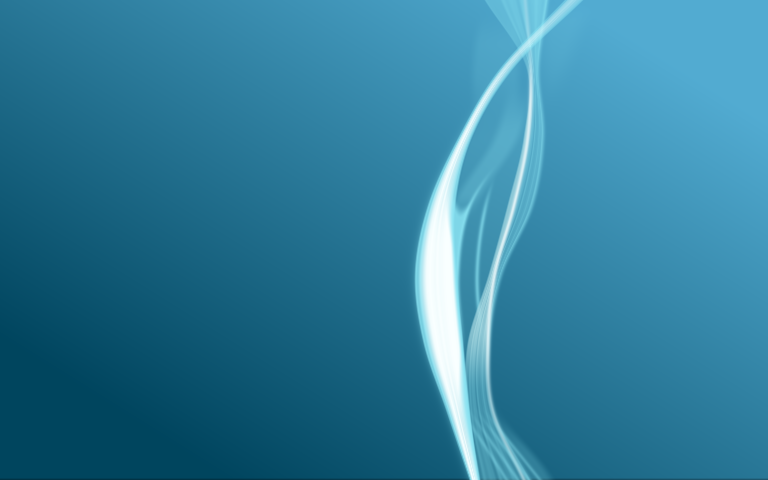
A WebGL 2 fragment shader for this background:

```glsl
#version 300 es
precision highp float;
// Luminous silk ribbons twisting upward over a diagonal teal gradient.
// Spline paths bound each ribbon; translucent fills, noise streaks and
// Gaussian edge lines are layered from the faint veils to the white core.

#define ASPECT 1.6
#define DEEP vec3(0.0, 0.27, 0.37)
#define SKY vec3(0.32, 0.67, 0.82)
#define CYAN vec3(0.54, 0.89, 0.95)
#define PEARL vec3(0.72, 0.87, 0.89)
#define WHITE vec3(0.98, 1.0, 1.0)
#define EDGE_SOFT 0.0025
#define LINE_WIDTH 0.0045
#define STREAKS 17.0

uniform vec2 u_resolution;
out vec4 fragColor;

float hash(float n) {
  n = fract(n * 0.1031);
  n *= n + 33.33;
  return fract(n * (n + n));
}

float noise(float x) {
  float i = floor(x), f = fract(x);
  return mix(hash(i + 40.0), hash(i + 41.0), f * f * (3.0 - 2.0 * f));
}

// Catmull-Rom spline: x position at depth s (0 top, 1 bottom).
float path(float s, vec4 a, vec4 b) {
  float k[8] = float[8](a.x, a.y, a.z, a.w, b.x, b.y, b.z, b.w);
  float q = clamp(s, 0.0, 1.0) * 7.0;
  int i = min(int(q), 6);
  float f = q - float(i), p1 = k[i], p2 = k[i + 1];
  float p0 = i > 0 ? k[max(i - 1, 0)] : 2.0 * p1 - p2;
  float p3 = i < 6 ? k[min(i + 2, 7)] : 2.0 * p2 - p1;
  return p1 + 0.5 * f * (p2 - p0 + f * (2.0 * p0 - 5.0 * p1 + 4.0 * p2 - p3
       + f * (3.0 * (p1 - p2) + p3 - p0)));
}

// Soft coverage between two edges, and a soft line around a centre.
float band(float x, float l, float r, float soft) {
  return smoothstep(l - soft, l + soft, x) * (1.0 - smoothstep(r - soft, r + soft, x));
}

float line(float x, float c, float w) {
  float d = (x - c) / w;
  return exp(-d * d);
}

float window(float s, float a, float b, float c, float d) {
  return smoothstep(a, b, s) * (1.0 - smoothstep(c, d, s));
}

void main() {
  vec2 uv = gl_FragCoord.xy / u_resolution;
  float x = uv.x * ASPECT, s = 1.0 - uv.y;
  float soft = max(EDGE_SOFT, 0.7 / u_resolution.y);

  // Diagonal backdrop with a thin dark lower rim.
  float diagonal = 0.5 * (uv.x + uv.y);
  vec3 col = mix(DEEP, SKY, clamp((diagonal - 0.15) / 0.72, 0.0, 1.0));
  col *= 1.0 - 0.3 * smoothstep(0.995, 1.0, s);

  // Ribbon boundaries.
  float outer = path(s, vec4(1.177, 1.042, 0.956, 0.892), vec4(0.865, 0.883, 0.931, 0.979));
  float inner = path(s, vec4(1.215, 1.069, 0.983, 0.948), vec4(0.951, 0.963, 0.977, 1.000));
  float left = path(s, vec4(1.010, 1.098, 1.092, 1.058), vec4(1.019, 0.975, 0.971, 0.990));
  float right = path(s, vec4(1.140, 1.121, 1.131, 1.108), vec4(1.044, 1.019, 1.029, 1.104));
  float spine = path(s, vec4(1.094, 1.106, 1.100, 1.071), vec4(1.031, 1.017, 1.027, 1.092));
  float fold = path(s, vec4(1.135, 1.104, 1.067, 0.979), vec4(0.954, 0.965, 0.979, 0.996));
  float thread = path(s, vec4(1.094, 1.088, 1.058, 1.012), vec4(0.994, 1.004, 1.015, 1.042));

  // Faint veils beside and between the ribbons.
  float veil = 0.13 * band(x, 0.985 + 0.9 * pow(s - 0.17, 2.0), 1.08, 0.012) * window(s, 0.02, 0.1, 0.15, 0.28);
  veil += 0.10 * band(x, 1.13, 1.23 - 0.35 * s, 0.025) * window(s, 0.0, 0.05, 0.1, 0.26);
  veil += 0.22 * band(x, right - 0.01, right + 0.045 * smoothstep(0.8, 1.0, s), 0.012) * smoothstep(0.82, 0.95, s);
  veil += 0.15 * band(x, inner, spine, 0.006) * window(s, 0.18, 0.3, 0.7, 0.85);
  veil += 0.20 * band(x, fold - 0.035, fold + 0.012, 0.012) * window(s, 0.16, 0.28, 0.4, 0.46);
  col = mix(col, CYAN, veil);

  // Inner fold joins the main ribbon in a rounded web.
  float gap = max(fold - inner, 0.003);
  float across = (x - 0.5 * (inner + fold)) / gap;
  float web = smoothstep(0.425, 0.455, s + 0.06 * across * across);
  col = mix(col, CYAN, 0.85 * web * band(x, inner - 0.01, fold, soft));
  col = mix(col, CYAN, 0.65 * line(x, fold, LINE_WIDTH) * window(s, 0.34, 0.44, 0.6, 0.75));
  col = mix(col, CYAN, 0.65 * line(x, thread, LINE_WIDTH) * window(s, 0.36, 0.46, 0.62, 0.72));

  // Twisted right ribbon: top fan, pearl face and cyan reverse.
  float t = (x - left) / max(right - left, 0.01);
  float grain = noise(t * STREAKS + s * 2.0);
  float fan = 1.0 - smoothstep(0.1, 0.22, s);
  float tail = smoothstep(0.68, 0.82, s);
  float body = band(x, left, right, soft);
  col = mix(col, CYAN, body * (0.3 + 0.22 * grain + 0.18 * fan * t));
  float face = band(x, left, spine, soft) * (1.0 - fan) * (1.0 - tail);
  col = mix(col, PEARL, face * (0.52 + 0.2 * grain));
  col = mix(col, CYAN, 0.4 * line(x, right, LINE_WIDTH) * (1.0 - 0.5 * tail));
  col = mix(col, WHITE, line(x, spine, LINE_WIDTH) * mix(0.75, 0.25, max(fan, tail * 0.7)));

  // Crossing strands near the foot.
  for (int i = 0; i < 4; i++) {
    float n = float(i);
    float strand = 0.965 + 0.016 * n + (0.65 + 0.05 * n) * (s - 0.86);
    col = mix(col, CYAN, 0.38 * line(x, strand, 0.005) * smoothstep(0.84, 0.93, s));
  }

  // Main ribbon: cyan sheath, glowing rims and streaked white heart.
  float m = (x - outer) / max(inner - outer, 0.01);
  float silk = noise(m * STREAKS + s * 1.5 + 7.0);
  float opacity = mix(0.55, 0.96, smoothstep(0.02, 0.42, s));
  col = mix(col, CYAN, 0.3 * exp(-abs(x - outer) / 0.006) * smoothstep(0.1, 0.4, s));
  col = mix(col, CYAN, opacity * (0.82 + 0.18 * silk) * band(x, outer, inner, soft));
  float broad = window(s, 0.36, 0.52, 0.72, 0.9);
  float heart = smoothstep(0.04, 0.3, m) * (1.0 - smoothstep(mix(0.45, 0.88, broad), 1.0, m));
  float light = mix(0.4, 1.0, smoothstep(0.0, 0.3, s)) * mix(0.75 + 0.25 * silk, 0.94 + 0.06 * silk, broad);
  col = mix(col, WHITE, heart * light);

  fragColor = vec4(col, 1.0);
}
```
